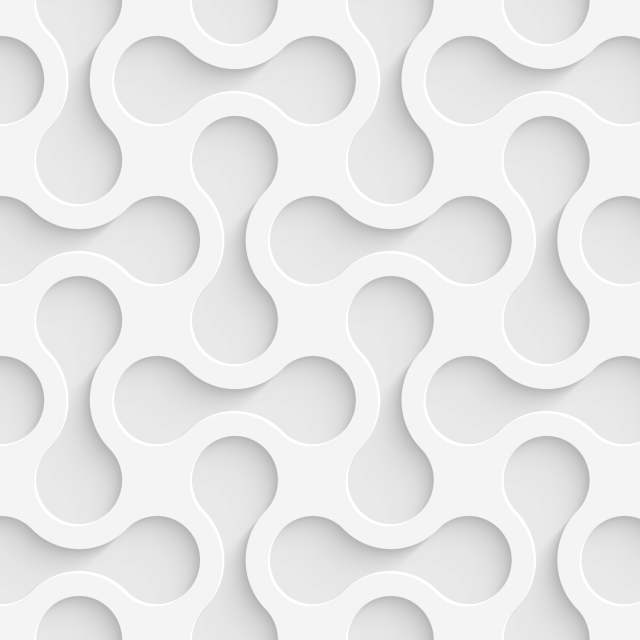
Write a WebGL 2 fragment shader that draws this pattern.

```glsl
#version 300 es
precision highp float;
uniform vec2 u_resolution;
out vec4 fragColor;

// Signed distance to the cut-outs, negative inside; each cell is 2 units wide
float holeDistance(vec2 q) {
    vec2 cell = floor(q * 0.5);
    vec2 p = abs(q - 2.0 * cell - 1.0);
    // Dumbbells alternate between lying and standing
    if (mod(cell.x + cell.y, 2.0) > 0.5) p = p.yx;
    float radius = 0.55;
    float waistRadius = sqrt(2.0) - radius;
    float toNeighbour = length(p - vec2(0.0, 1.0));
    float dumbbell = p.x + p.y < 1.0
        ? waistRadius - toNeighbour
        : length(p - vec2(1.0, 0.0)) - radius;
    return min(dumbbell, toNeighbour - radius);
}

// Shadow that falls to the lower left and fades with distance from its edge
float castShadow(vec2 q) {
    float shadow = 0.0;
    for (int i = 1; i <= 64; i++) {
        float t = float(i) * 0.0125;
        float blocked = smoothstep(-0.02, 0.02, holeDistance(q + t * vec2(0.7071)));
        shadow = max(shadow, blocked * exp(-t / 0.2));
    }
    return shadow;
}

void main() {
    vec2 uv = gl_FragCoord.xy / u_resolution;
    vec2 q = 2.0 * vec2((uv.x - 0.002) * 4.107, uv.y * 4.0);
    float soft = 6.0 / min(u_resolution.x, u_resolution.y);

    // Recessed floor
    float floorTone = 0.912 - 0.235 * castShadow(q);

    // Raised face with a bright rim on the lit edges
    float raised = smoothstep(-soft, soft, holeDistance(q));
    float rim = 1.0 - smoothstep(-soft, soft, holeDistance(q + vec2(0.03)));
    float faceTone = mix(0.955, 1.0, rim);

    fragColor = vec4(vec3(mix(floorTone, faceTone, raised)), 1.0);
}
```
